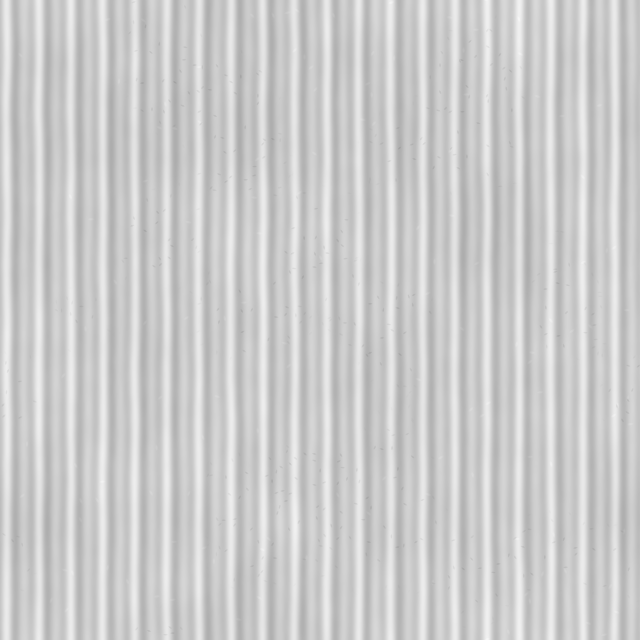
Reproduce this texture procedurally as a WebGL 1 fragment shader.

```glsl
precision highp float;
// Pale grey corrugated sheet: twenty vertical ridges with soft stains and faint scuffs.

uniform vec2 u_resolution;

const float TAU = 6.2831853;
const float RIDGES = 20.0;
const float CREST_OFFSET = 0.225;

float hash(vec2 p) {
  vec3 q = fract(vec3(p.xyx) * 0.1031);
  q += dot(q, q.yzx + 33.33);
  return fract((q.x + q.y) * q.z);
}

// Value noise that wraps after a whole number of cells.
float wrapNoise(vec2 uv, vec2 cells, float seed) {
  vec2 p = uv * cells;
  vec2 i = floor(p);
  vec2 f = fract(p);
  f = f * f * (3.0 - 2.0 * f);
  vec2 a = mod(i, cells) + seed;
  vec2 b = mod(i + 1.0, cells) + seed;
  return mix(mix(hash(a), hash(vec2(b.x, a.y)), f.x),
             mix(hash(vec2(a.x, b.y)), hash(b), f.x), f.y);
}

// Layered wrapping noise, centred on zero.
float clouds(vec2 uv, vec2 cells, float seed) {
  float sum = 0.0;
  float weight = 0.5;
  for (int i = 0; i < 5; i++) {
    sum += weight * (wrapNoise(uv, cells, seed) - 0.5);
    cells *= 2.0;
    weight *= 0.5;
    seed += 17.0;
  }
  return sum;
}

// Wrapping cellular specks: short slanted marks in a few of the cells.
float specks(vec2 uv, float cells, float share, float seed) {
  vec2 p = uv * cells;
  vec2 home = floor(p);
  float mark = 0.0;
  for (int y = -1; y <= 1; y++) {
    for (int x = -1; x <= 1; x++) {
      vec2 cell = home + vec2(float(x), float(y));
      vec2 id = mod(cell, cells) + seed;
      vec2 d = p - cell - vec2(hash(id), hash(id + 71.0));
      float angle = TAU * hash(id + 113.0);
      vec2 axis = vec2(cos(angle), sin(angle));
      vec2 local = vec2(dot(d, axis) * 0.45, dot(d, vec2(-axis.y, axis.x)));
      float present = step(1.0 - share, hash(id + 157.0));
      mark = max(mark, present * (1.0 - smoothstep(0.03, 0.13, length(local))));
    }
  }
  return mark;
}

// Ridge shading: bright crest, deep shade to its right, then a lesser crest.
float ridgeShade(float t) {
  float a = TAU * t;
  return 0.797 + 0.040 * cos(a) - 0.026 * sin(a)
       + 0.066 * cos(2.0 * a) + 0.006 * cos(3.0 * a);
}

void main() {
  vec2 uv = gl_FragCoord.xy / u_resolution;

  // Corrugation with a very slight waver down each ridge
  float waver = 0.05 * (wrapNoise(uv, vec2(RIDGES, 12.0), 5.0) - 0.5);
  float shade = ridgeShade(uv.x * RIDGES - CREST_OFFSET + waver);

  // Broad stains, long streaks and fine brushed grain
  float stain = clouds(uv, vec2(5.0, 5.0), 31.0);
  float blotch = clouds(uv, vec2(14.0, 12.0), 83.0);
  float streak = wrapNoise(uv, vec2(60.0, 5.0), 47.0) - 0.5;
  float grain = wrapNoise(uv, vec2(190.0, 44.0), 19.0) - 0.5;
  shade += 0.085 * stain + 0.030 * blotch + 0.026 * streak + 0.010 * grain;

  // Small scuffs gathered in patches
  float patches = smoothstep(0.48, 0.75, wrapNoise(uv, vec2(8.0), 61.0));
  shade -= 0.050 * patches * specks(uv, 64.0, 0.30, 7.0);
  shade += 0.025 * specks(uv, 48.0, 0.06, 211.0);

  gl_FragColor = vec4(vec3(clamp(shade, 0.0, 1.0)), 1.0);
}
```
